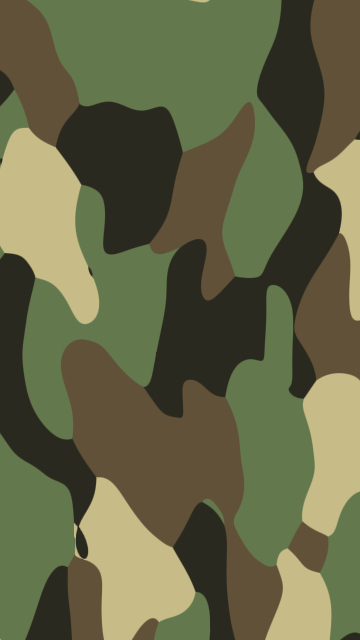
This pattern is drawn by a Shadertoy shader. Its source:

```glsl
// Woodland camouflage: four flat colours in tall, lobed, interlocking patches.

const vec3 GREEN = vec3(0.390, 0.475, 0.302);
const vec3 BROWN = vec3(0.380, 0.318, 0.220);
const vec3 DARK  = vec3(0.165, 0.162, 0.120);
const vec3 TAN   = vec3(0.780, 0.738, 0.530);

const vec3  SHARE_LIMITS = vec3(0.32, 0.61, 0.83); // cumulative: green, brown, dark
const vec2  CELL_SIZE    = vec2(0.225, 0.36);      // in canvas widths
const float JITTER       = 0.70;   // scatter of the cell centres
const float COLOUR_MIX   = 0.16;   // randomness of the colour order
const float ROUNDNESS    = 5.0;    // lower values melt neighbours together
const float LAYER_SHIFT  = 1.15;   // phase between the warps of the colours
const vec2  SWAY         = vec2(0.065, 0.024); // sideways bends, coarse and fine
const vec2  FINGER       = vec2(0.125, 0.034); // vertical lobes, coarse and fine

vec3 hash3(vec2 p) {
    vec3 q = fract(vec3(p.xyx) * vec3(0.1031, 0.1030, 0.0973));
    q += dot(q, q.yxz + 33.33);
    return fract((q.xxy + q.yzz) * q.zyx);
}

// Layered sine shears: they bend outlines but keep areas nearly unchanged.
vec2 warp(vec2 p, float phase) {
    p.x += SWAY.x * sin(6.5 * p.y + phase + 0.8)
         + SWAY.y * sin(16.0 * p.y - 1.7 * phase + 2.1);
    p.y += FINGER.x * sin(16.5 * p.x + 1.3 * phase + 1.2 * sin(2.6 * p.y))
         + FINGER.y * sin(29.0 * p.x - phase + 4.0);
    return p;
}

// Colour index of a cell, spread evenly by a low-discrepancy lattice.
int cellColour(vec2 cell, float random) {
    float rank = fract(dot(cell, vec2(0.7549, 0.5698)) + 0.21
                       + COLOUR_MIX * (random - 0.5));
    return int(dot(step(SHARE_LIMITS, vec3(rank)), vec3(1.0)) + 0.5);
}

// Smooth cellular field: nearness to the cells of one colour.
float patchField(vec2 p, int colour) {
    vec2 q = warp(p, LAYER_SHIFT * float(colour)) / CELL_SIZE;
    vec2 home = floor(q);
    float sum = 1e-12;
    for (int j = -2; j <= 2; j++) {
        for (int i = -2; i <= 2; i++) {
            vec2 cell = home + vec2(i, j);
            vec3 random = hash3(cell + 57.0);
            if (cellColour(cell, random.z) == colour) {
                vec2 offset = cell + 0.5 + JITTER * (random.xy - 0.5) - q;
                sum += exp(-ROUNDNESS * dot(offset, offset));
            }
        }
    }
    return log(sum);
}

void mainImage(out vec4 fragColor, in vec2 fragCoord) {
    vec2 p = fragCoord / iResolution.x;
    vec3 palette[4] = vec3[4](GREEN, BROWN, DARK, TAN);

    // Each point takes the colour of the strongest field.
    vec3 colour = palette[0];
    float strongest = patchField(p, 0);
    for (int k = 1; k < 4; k++) {
        float field = patchField(p, k);
        float lead = field - strongest;
        float edge = 0.7 * fwidth(lead) + 1e-5;
        colour = mix(colour, palette[k], smoothstep(-edge, edge, lead));
        strongest = max(strongest, field);
    }
    fragColor = vec4(colour, 1.0);
}
```
